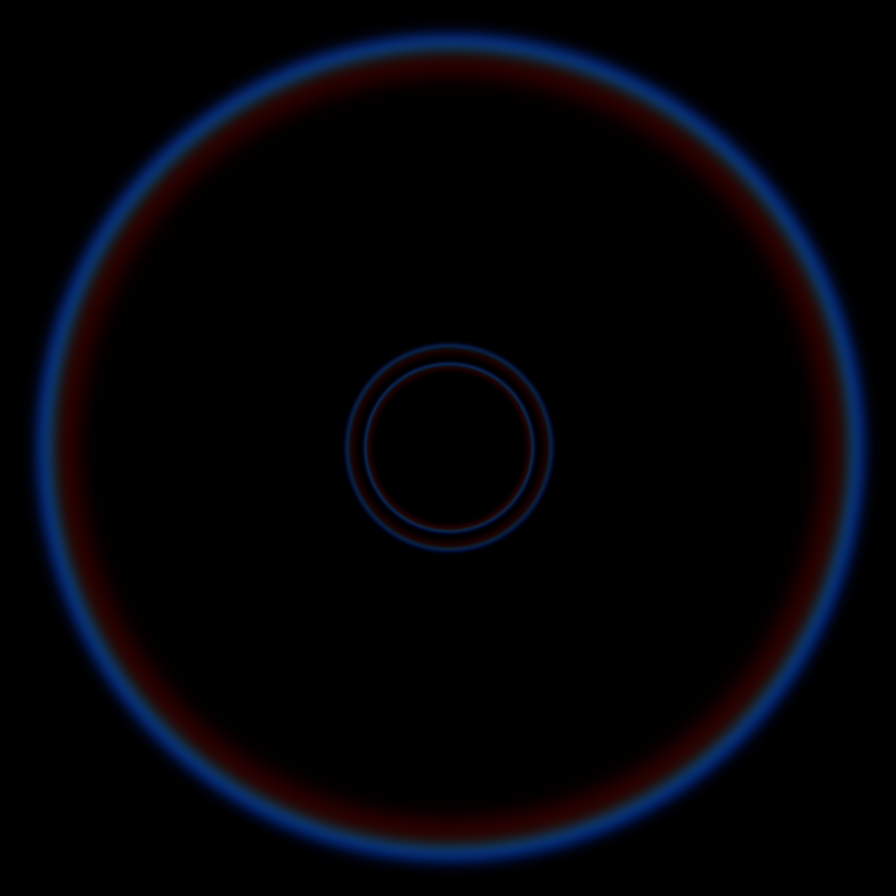
Reproduce this background procedurally as a WebGL 2 fragment shader.

```glsl
#version 300 es
precision highp float;
// Three concentric rings of dispersed light on black: one broad, two thin.
// Each colour channel is a Gaussian of the distance to the ring, with red
// and green shifted inward so the rim turns from blue to teal to dark red.

#define CENTER vec2(0.5012, 0.5005)
#define OUTER_DRIFT vec2(0.0017, 0.0)
#define RING_RADII vec3(0.4538, 0.1142, 0.0938)
#define RING_SCALES vec3(1.0, 0.24, 0.18)
#define RING_GAINS vec3(1.0, 0.65, 0.75)
#define PEAK_COLOR vec3(0.15, 0.19, 0.43)
#define CHANNEL_SHIFT vec3(-0.0254, -0.0033, 0.0)
#define CHANNEL_WIDTH vec3(0.0195, 0.0133, 0.0126)

uniform vec2 u_resolution;
out vec4 fragColor;

// Soft ring whose three channels peak at slightly different radii
vec3 dispersedRing(vec2 p, float radius, float scale) {
    float signedDistance = length(p) - radius;
    vec3 offset = (signedDistance / scale - CHANNEL_SHIFT) / CHANNEL_WIDTH;
    return PEAK_COLOR * exp(-offset * offset);
}

void main() {
    // Centred coordinates, with the shorter canvas side as the unit
    vec2 p = (gl_FragCoord.xy - 0.5 * u_resolution)
           / min(u_resolution.x, u_resolution.y) + 0.5 - CENTER;

    // Add the light of all rings; the broad one sits slightly off centre
    vec3 color = vec3(0.0);
    for (int i = 0; i < 3; i++) {
        vec2 drift = i == 0 ? OUTER_DRIFT : vec2(0.0);
        color += RING_GAINS[i]
               * dispersedRing(p - drift, RING_RADII[i], RING_SCALES[i]);
    }
    fragColor = vec4(color, 1.0);
}
```
